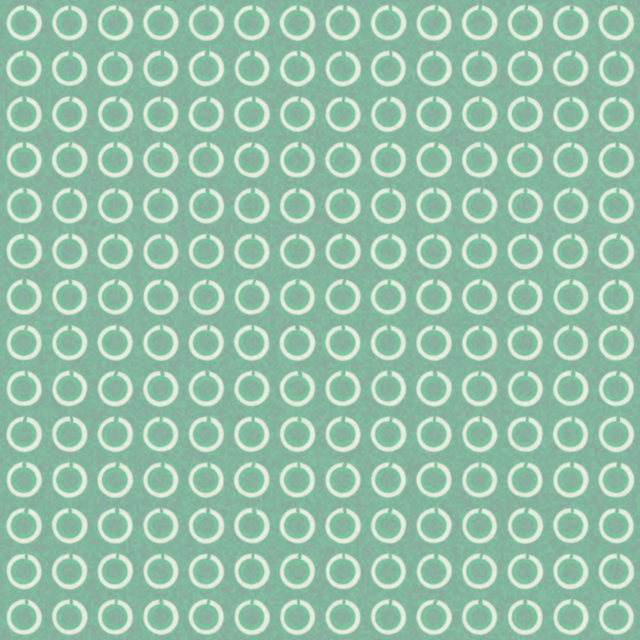
This pattern is drawn by a WebGL 1 fragment shader. Its source:

```glsl
precision highp float;

uniform vec2 u_resolution;

#define REPEATS vec2(14.05, 14.0)
#define RING_RADIUS 0.333
#define RING_HALF_WIDTH 0.050
#define GAP_HALF_WIDTH 0.040
#define SOFTNESS 0.032
#define WOBBLE 0.010
#define GRAIN 0.035
#define GROUND vec3(0.510, 0.712, 0.620)
#define GREY_GREEN vec3(0.535, 0.685, 0.620)
#define MINT vec3(0.485, 0.758, 0.620)
#define PALE_MINT vec3(0.770, 0.890, 0.800)
#define CREAM vec3(0.915, 0.920, 0.870)

float hash(vec2 p) {
  vec3 q = fract(vec3(p.xyx) * 0.1031);
  q += dot(q, q.yzx + 33.33);
  return fract((q.x + q.y) * q.z);
}

float valueNoise(vec2 p) {
  vec2 i = floor(p);
  vec2 f = fract(p);
  f = f * f * (3.0 - 2.0 * f);
  float low = mix(hash(i), hash(i + vec2(1.0, 0.0)), f.x);
  float high = mix(hash(i + vec2(0.0, 1.0)), hash(i + vec2(1.0, 1.0)), f.x);
  return mix(low, high, f.y);
}

// Coverage of a shape from its signed distance
float cover(float d, float soft) {
  return 1.0 - smoothstep(-soft, soft, d);
}

// Signed distance to a hand-drawn ring, open near the top
float openRing(vec2 p, vec2 cell) {
  float r = length(p);
  vec2 dir = p / max(r, 0.001);
  float wobble = valueNoise(dir * 1.6 + cell * 7.3 + 40.0) - 0.5;
  float width = RING_HALF_WIDTH + 0.006 * dir.x + WOBBLE * wobble;
  float band = abs(r - RING_RADIUS - WOBBLE * wobble) - width;

  // The gap drifts and leans a little from one ring to the next
  float drift = 0.035 + 0.06 * (hash(cell + 3.7) - 0.5);
  float lean = 0.5 * (hash(cell + 19.1) - 0.3);
  float gapX = p.x - drift - lean * (p.y - RING_RADIUS);
  float gapWidth = GAP_HALF_WIDTH + 0.02 * (hash(cell + 8.4) - 0.5);
  float gap = max(abs(gapX) - gapWidth, 0.1 - p.y);
  return max(band, -gap);
}

void main() {
  vec2 uv = gl_FragCoord.xy / u_resolution;
  vec2 grid = (uv - 0.5) * REPEATS + 7.0;
  vec2 cell = floor(grid);
  vec2 p = fract(grid) - 0.5;
  float pixel = REPEATS.y / u_resolution.y;
  float soft = max(SOFTNESS, pixel);

  // Mottled ground
  float mottle = valueNoise(grid * 7.0 + 11.0);
  float fine = valueNoise(grid * 17.0 + 53.0);
  vec3 color = mix(GROUND, GREY_GREEN, smoothstep(0.35, 0.8, mottle));
  color = mix(color, MINT, 0.4 * smoothstep(0.55, 0.9, fine));

  // Mint halo around a greyer centre
  float r = length(p) + 0.05 * (mottle - 0.5);
  float halo = cover(r - 0.43, 0.04) * 0.35;
  color = mix(color, MINT, max(halo, cover(r - 0.29, 0.03)));
  color = mix(color, GREY_GREEN, 0.9 * cover(r - 0.185, 0.035));
  float innerTrace = cover(abs(r - 0.10) - 0.012, 0.025);
  color = mix(color, MINT, 0.25 * innerTrace);

  // Cream ring with a pale mint fringe
  float ring = openRing(p, cell);
  color = mix(color, PALE_MINT, cover(ring, soft));
  color = mix(color, CREAM, cover(ring + 0.014, soft));

  color += GRAIN * (fine - 0.5);
  gl_FragColor = vec4(color, 1.0);
}
```
